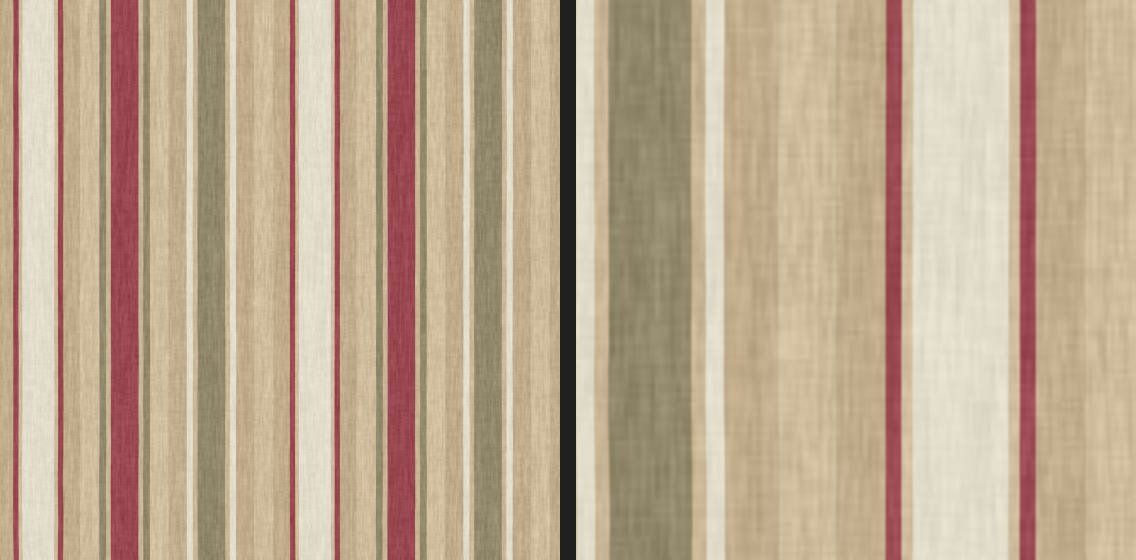
Left: the whole. Right: its middle third, enlarged.
Give the GLSL for this pattern, as a Shadertoy shader.

```glsl
const float PERIOD = 0.494;

float hash(vec2 p) {
    vec3 q = fract(p.xyx * 0.1031);
    q += dot(q, q.yzx + 33.33);
    return fract((q.x + q.y) * q.z);
}

float noise(vec2 p) {
    vec2 i = floor(p), f = fract(p);
    f = f * f * (3.0 - 2.0 * f);
    return mix(mix(hash(i), hash(i + vec2(1, 0)), f.x),
               mix(hash(i + vec2(0, 1)), hash(i + vec2(1, 1)), f.x), f.y);
}

// Distance to the nearest repeat of a stripe group's centre line
float groupDistance(float x, float centre) {
    return abs(mod(x - centre + 0.5 * PERIOD, PERIOD) - 0.5 * PERIOD);
}

// Coverage of a band between two distances, mirrored about the centre
float band(float d, float inner, float outer) {
    float soft = max(0.0012, 0.7 / iResolution.x);
    return smoothstep(inner - soft, inner + soft, d)
         * (1.0 - smoothstep(outer - soft, outer + soft, d));
}

void mainImage(out vec4 fragColor, in vec2 fragCoord) {
    vec2 uv = fragCoord / iResolution.xy;

    vec3 sand  = vec3(0.81, 0.74, 0.615);
    vec3 tan_  = vec3(0.755, 0.675, 0.545);
    vec3 cream = vec3(0.885, 0.865, 0.79);
    vec3 olive = vec3(0.57, 0.535, 0.42);
    vec3 red   = vec3(0.60, 0.28, 0.315);

    // Slight waver of the warp threads
    float x = uv.x + 0.0009 * (noise(vec2(uv.x * 9.0, uv.y * 14.0)) - 0.5);
    float creamGroup = groupDistance(x, 0.0684);
    float redGroup   = groupDistance(x, 0.2227);
    float oliveGroup = groupDistance(x, 0.3776);

    vec3 color = sand;

    // Cream band edged with thin red lines and tan shoulders
    color = mix(color, tan_, band(creamGroup, 0.040, 0.0742));
    color = mix(color, cream, band(creamGroup, -1.0, 0.0285));
    color = mix(color, red, band(creamGroup, 0.0352, 0.0446));

    // Wide red band between thin olive lines
    color = mix(color, tan_, band(redGroup, 0.0247, 0.0332) * 0.5);
    color = mix(color, red, band(redGroup, -1.0, 0.0247));
    color = mix(color, olive, band(redGroup, 0.0332, 0.0452));

    // Wide olive band between thin cream lines and tan shoulders
    color = mix(color, tan_, band(oliveGroup, 0.0435, 0.0765));
    color = mix(color, tan_, band(oliveGroup, 0.0247, 0.0332) * 0.4);
    color = mix(color, olive, band(oliveGroup, -1.0, 0.0247));
    color = mix(color, cream, band(oliveGroup, 0.0332, 0.0440));

    // Woven grain: long warp streaks, short slubs and fine weft threads
    float grain = 0.055 * (noise(uv * vec2(330.0, 28.0)) - 0.5)
                + 0.050 * (noise(uv * vec2(380.0, 85.0) + 17.0) - 0.5)
                + 0.030 * (noise(uv * vec2(70.0, 350.0) + 41.0) - 0.5)
                + 0.020 * (noise(uv * vec2(150.0, 4.0) + 73.0) - 0.5);
    color += grain * mix(1.0, 0.65, smoothstep(0.76, 0.86, color.g));

    fragColor = vec4(clamp(color, 0.0, 1.0), 1.0);
}
```
